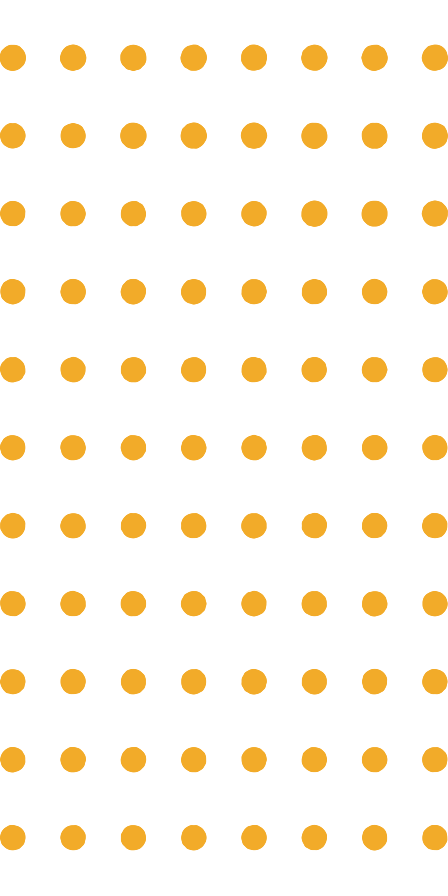
Give the GLSL for this pattern, as a WebGL 1 fragment shader.

```glsl
precision highp float;

// A regular grid of amber dots on white, 8 across and 11 down.
// Each pixel finds its nearest grid cell and measures a circle distance;
// dots near the upper right are slightly larger, and rims are a little rough.

uniform vec2 u_resolution;

// Lengths are in canvas widths, measured from the lower left.
const vec2 GRID_COUNT = vec2(8.0, 11.0);
const vec2 FIRST_DOT = vec2(0.0286, 0.1302);
const vec2 SPACING = vec2(0.1346, 0.1741);
const float RADIUS = 0.0283;
const float CORNER_GROWTH = 0.0009;
const float CORNER_SLOPE = 2.7;      // columns lost per row below the top
const float RIM_ROUGHNESS = 0.0005;
const float RIM_STEPS = 24.0;
const float TAU = 6.2831853;

const vec3 PAPER = vec3(1.0);
const vec3 AMBER = vec3(0.95, 0.67, 0.16);

float hash(vec3 p) {
    p = fract(p * vec3(0.1031, 0.1030, 0.0973));
    p += dot(p, p.yzx + 33.33);
    return fract((p.x + p.y) * p.z);
}

// Smooth periodic noise around the rim, in -1..1, different for each cell.
float rimNoise(vec2 cell, float angle) {
    float t = (angle / TAU + 0.5) * RIM_STEPS;
    float i = floor(t);
    float a = hash(vec3(cell, mod(i, RIM_STEPS)) + 1.0);
    float b = hash(vec3(cell, mod(i + 1.0, RIM_STEPS)) + 1.0);
    return mix(a, b, smoothstep(0.0, 1.0, t - i)) * 2.0 - 1.0;
}

// Radius of the dot in a cell; a stepped wedge at the upper right is larger.
float dotRadius(vec2 cell) {
    float rowFromTop = GRID_COUNT.y - 1.0 - cell.y;
    float inCorner = step(0.0, cell.x - CORNER_SLOPE * rowFromTop + 1.0);
    return RADIUS + CORNER_GROWTH * inCorner;
}

void main() {
    float pixel = 1.0 / u_resolution.x;
    vec2 p = gl_FragCoord.xy * pixel;

    // Nearest dot, held within the grid
    vec2 cell = floor((p - FIRST_DOT) / SPACING + 0.5);
    cell = clamp(cell, vec2(0.0), GRID_COUNT - 1.0);
    vec2 offset = p - FIRST_DOT - cell * SPACING;

    // Rough circle with a one-pixel smooth edge
    float angle = atan(offset.y, offset.x + 1e-6);
    float radius = dotRadius(cell) + RIM_ROUGHNESS * rimNoise(cell, angle);
    float dist = length(offset) - radius;
    float coverage = 1.0 - smoothstep(-0.5 * pixel, 0.5 * pixel, dist);

    gl_FragColor = vec4(mix(PAPER, AMBER, coverage), 1.0);
}
```
